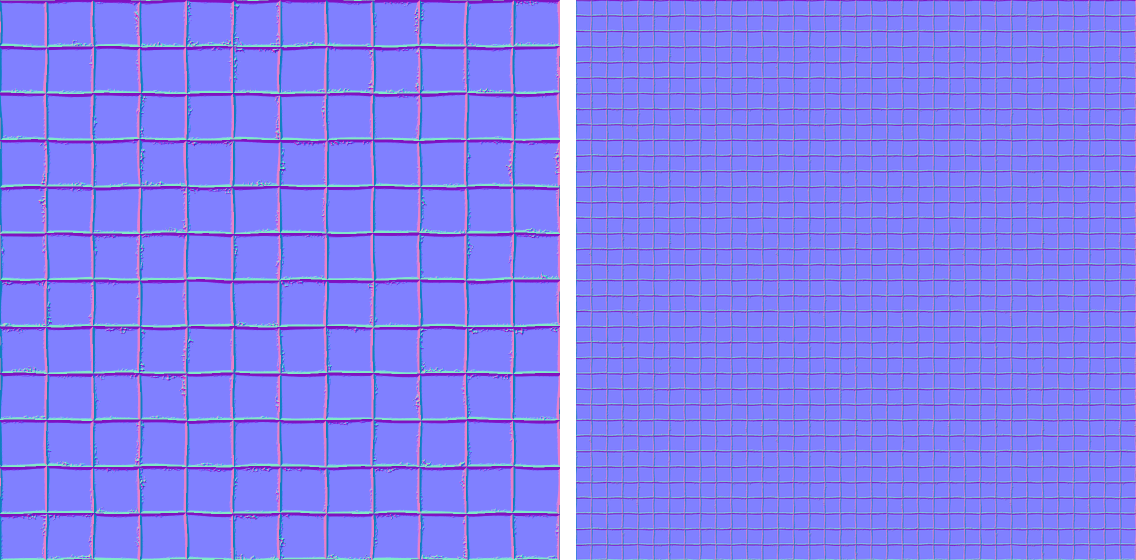
Left: one tile. Right: repeated 3 by 3.
Give the GLSL for this texture map, as a Shadertoy shader.

```glsl
// Tangent-space normal map of a 12 by 12 square tile grid with bevelled, chipped edges.

const float TILES = 12.0;
const float CHIPS = 16.0; // chip cells across one tile
const float TAU = 6.2831853;

vec4 hash4(vec2 p) {
    vec4 q = fract(p.xyxy * vec4(0.1031, 0.1030, 0.0973, 0.1099));
    q += dot(q, q.wzxy + 33.33);
    return fract((q.xxyz + q.yzzw) * q.zywx);
}

// Distance to the nearest scattered point, wrapping at the canvas edge
float cellular(vec2 p) {
    vec2 cell = floor(p), f = fract(p);
    float nearest = 2.0;
    for (int y = -1; y <= 1; y++)
    for (int x = -1; x <= 1; x++) {
        vec2 offset = vec2(x, y);
        vec2 point = hash4(mod(cell + offset, TILES * CHIPS)).xy;
        nearest = min(nearest, length(offset + point - f));
    }
    return nearest;
}

// Height inside one tile; edges are ordered left, right, bottom, top
float tileHeight(vec2 f, vec2 id) {
    vec4 dist = vec4(f.x, 1.0 - f.x, f.y, 1.0 - f.y);
    vec4 along = f.yyxx;
    vec4 tilt = hash4(id + 31.0) - 0.5;
    vec4 wear = hash4(id + 67.0);
    vec4 phase = hash4(id + 103.0) * TAU;

    // Bevels widen or narrow along their length
    vec4 width = vec4(0.047, 0.050, 0.050, 0.060) + 0.026 * tilt * (2.0 * along - 1.0);
    vec4 depth = max(width - dist, 0.0);
    vec4 bevel = vec4(1.9, 1.6, 1.65, 1.8) * depth * depth / (depth + 0.008);

    // Shallow ragged chips reach past the bevel
    vec4 patches = 0.5 + 0.3 * sin(along * 7.0 + phase) + 0.2 * sin(along * 17.0 - phase);
    vec4 reach = (0.02 + 0.12 * wear * wear * wear) * patches;
    float ragged = cellular((id + f) * CHIPS);
    vec4 chipDepth = max(width + reach * (1.5 * ragged - 0.2) - dist, 0.0);
    vec4 chip = 0.5 * chipDepth * chipDepth / (chipDepth + 0.006);

    vec4 cut = max(bevel, chip);
    return -max(max(cut.x, cut.y), max(cut.z, cut.w));
}

vec3 tileNormal(vec2 uv) {
    vec2 p = uv * TILES;
    // Slight wander of the joints, in whole periods per canvas
    p += 0.012 * sin(TAU * (5.0 * p.yx + 2.0 * p) / TILES)
       + 0.006 * sin(TAU * (11.0 * p.yx - 3.0 * p) / TILES + 1.7);
    vec2 id = mod(floor(p), TILES), f = fract(p);

    vec2 e = vec2(0.006, 0.0);
    float h = tileHeight(f, id);
    vec2 slope = vec2(tileHeight(f + e.xy, id), tileHeight(f + e.yx, id)) - h;
    slope /= e.x;
    return normalize(vec3(-slope.x, slope.y, 1.0)); // green axis points down
}

void mainImage(out vec4 fragColor, in vec2 fragCoord) {
    // Four samples per pixel smooth the joint lines
    vec3 colour = vec3(0.0);
    for (int i = 0; i < 4; i++) {
        vec2 shift = vec2(i & 1, i >> 1) * 0.5 - 0.25;
        colour += 0.5 + 0.5 * tileNormal((fragCoord + shift) / iResolution.xy);
    }
    fragColor = vec4(colour * 0.25, 1.0);
}
```
